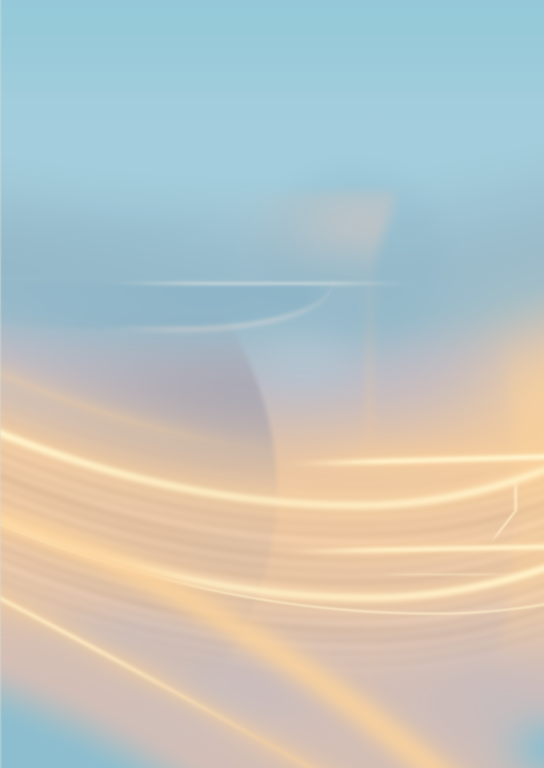
Reproduce this background procedurally as a Shadertoy shader.

```glsl
// Soft blue sky fading to peach, crossed by sweeping cream light trails.
#define SKY_TOP    vec3(0.585, 0.790, 0.850)
#define SKY_PALE   vec3(0.640, 0.805, 0.865)
#define SKY_LOW    vec3(0.605, 0.735, 0.795)
#define LAVENDER   vec3(0.755, 0.735, 0.765)
#define PEACH      vec3(0.920, 0.775, 0.635)
#define ROSE       vec3(0.825, 0.745, 0.715)
#define AMBER      vec3(0.985, 0.825, 0.610)
#define CREAM      vec3(1.000, 0.945, 0.790)
#define DEEP_BLUE  vec3(0.535, 0.700, 0.775)
#define POOL_BLUE  vec3(0.540, 0.745, 0.815)
#define SHADE      vec3(0.630, 0.625, 0.670)
#define GRAIN      0.010

// Valley with a separate steepness on each side of its lowest point
float valley(float x, float centre, float base, float left, float right) {
    float d = x - centre;
    return base + d * d * (d < 0.0 ? left : right);
}

// Soft elliptical spot
float spot(vec2 p, vec2 centre, vec2 radius) {
    vec2 d = (p - centre) / radius;
    return exp(-dot(d, d));
}

// Smooth window between two limits
float band(float v, float lo, float hi, float soft) {
    return smoothstep(lo - soft, lo + soft, v) * (1.0 - smoothstep(hi - soft, hi + soft, v));
}

// Light trail: wide amber halo around a narrow cream core
vec3 trail(vec3 col, float d, float halo, float core, float power) {
    col = mix(col, AMBER, 0.75 * power * exp(-abs(d) / halo));
    return mix(col, CREAM, power * exp(-d * d / (core * core)));
}

vec3 backdrop(vec2 p) {
    float h = p.y - 0.17 * (p.x - 0.45) * (p.x - 0.45);
    vec3 col = mix(ROSE, PEACH, smoothstep(0.05, 0.32, h));
    col = mix(col, LAVENDER, smoothstep(0.37, 0.51, h));
    col = mix(col, SKY_LOW, smoothstep(0.48, 0.585, h));
    col = mix(col, SKY_PALE, smoothstep(0.61, 0.79, h));
    return mix(col, SKY_TOP, smoothstep(0.82, 1.0, p.y));
}

// Veils, tongue and fan in the upper half
vec3 upperForms(vec3 col, vec2 p) {
    col = mix(col, DEEP_BLUE, 0.28 * spot(p, vec2(0.10, 0.67), vec2(0.42, 0.06)));
    float disc = length((p - vec2(0.65, 0.665)) * vec2(1.0, 1.417));
    col = mix(col, DEEP_BLUE, 0.22 * (1.0 - smoothstep(0.12, 0.21, disc)));

    // Pale fan with a crisp slanted right side
    float side = 0.685 + 0.45 * (p.y - 0.68);
    float fan = spot(p, vec2(0.67, 0.71), vec2(0.16, 0.055));
    fan *= 1.0 - smoothstep(side - 0.005, side + 0.035, p.x);
    fan *= 1.0 - smoothstep(0.74, 0.765, p.y);
    col = mix(col, vec3(0.77, 0.77, 0.77), 0.75 * fan);

    // Blue tongue between a flat upper line and a bowed lower line
    float u = (p.x - 0.33) / (p.x < 0.33 ? 0.65 : 0.28);
    float lower = 0.629 - 0.058 * sqrt(max(1.0 - u * u, 0.0));
    float reach = band(p.x, -0.2, 0.585, 0.03);
    float tongue = band(p.y, lower, 0.632, 0.006) * reach;
    col = mix(col, DEEP_BLUE, 0.60 * tongue * smoothstep(-0.2, 0.4, p.x));
    float top = (p.y - 0.631) / 0.0032;
    float bow = (p.y - lower) / 0.005;
    col = mix(col, vec3(0.80, 0.85, 0.86), 0.65 * exp(-top * top) * band(p.x, 0.28, 0.67, 0.11));
    col = mix(col, vec3(0.78, 0.81, 0.82), 0.60 * exp(-bow * bow) * band(p.x, 0.26, 0.58, 0.09));
    return mix(col, vec3(0.70, 0.79, 0.84), 0.55 * spot(p, vec2(0.56, 0.53), vec2(0.10, 0.045)));
}

// Rounded shadow, side glow and cool lower corners
vec3 lowerForms(vec3 col, vec2 p) {
    float rim = 0.512 - 1.84 * (p.y - 0.362) * (p.y - 0.362);
    float inside = 1.0 - smoothstep(rim - 0.012, rim + 0.006, p.x);
    float fade = smoothstep(-0.05, 0.46, p.x) * band(p.y, 0.13, 0.545, 0.06);
    col = mix(col, SHADE, inside * fade * mix(0.14, 0.62, smoothstep(0.33, 0.50, p.y)));

    col = mix(col, AMBER, 0.70 * spot(p, vec2(1.05, 0.49), vec2(0.16, 0.10)));
    float strip = smoothstep(0.93, 0.97, p.x + 0.8 * (p.y - 0.36) * (p.y - 0.36));
    col = mix(col, AMBER, 0.35 * strip * band(p.y, 0.16, 0.52, 0.06));
    col = mix(col, PEACH, 0.30 * spot(p, vec2(0.68, 0.38), vec2(0.012, 0.20)));

    col = mix(col, LAVENDER, 0.60 * spot(p, vec2(0.42, 0.10), vec2(0.17, 0.06)));
    col = mix(col, LAVENDER, 0.45 * spot(p, vec2(0.20, 0.17), vec2(0.14, 0.035)));
    col = mix(col, LAVENDER, 0.50 * spot(p, vec2(0.90, 0.09), vec2(0.13, 0.06)));
    float shore = 0.112 - 0.28 * p.x - 0.25 * p.x * p.x;
    col = mix(col, POOL_BLUE, 0.95 * (1.0 - smoothstep(-0.055, 0.035, p.y - shore)));
    return mix(col, POOL_BLUE, 0.90 * spot(p, vec2(1.02, 0.025), vec2(0.085, 0.045)));
}

vec3 lightTrails(vec3 col, vec2 p) {
    float x = p.x;
    float high = p.y - valley(x, 0.66, 0.342, 0.216, 0.40);
    float low = p.y - valley(x, 0.68, 0.222, 0.218, 0.37);
    float thread = p.y - valley(x, 0.80, 0.201, 0.182, 0.30);
    float veil = p.y - valley(x, 0.70, 0.405, 0.222, 0.10);
    float ends = 0.75 + 0.9 * (x - 0.5) * (x - 0.5);

    // Fine striations follow the main sweep
    float grain = sin(low * 190.0 + 2.0 * x) + sin(low * 410.0 - 5.0 * x) + sin(low * 83.0 + 4.0 * x);
    col += GRAIN * grain * band(low, -0.08, 0.13, 0.05);

    col = mix(col, AMBER, 0.38 * exp(-abs(veil) / 0.014) * (1.0 - smoothstep(0.2, 0.6, x)));
    col = trail(col, high, 0.020, 0.0065, ends);
    col = trail(col, low, 0.016, 0.0060, ends);
    col = mix(col, CREAM, 0.60 * exp(-thread * thread / 0.000004));

    // Falling ribbons
    float wide = p.y - (0.323 - 0.22 * x - 0.235 * x * x);
    float narrow = p.y - (0.221 - 0.37 * x - 0.03 * x * x);
    col = mix(col, AMBER, 0.80 * exp(-wide * wide / mix(0.0002, 0.0011, x)));
    col = mix(col, AMBER, 0.65 * exp(-abs(narrow) / 0.016));
    col = mix(col, CREAM, 0.65 * exp(-narrow * narrow / 0.000016) * (1.0 - smoothstep(0.1, 0.55, x)));

    // Level streaks brightening to the right
    float grow = smoothstep(0.50, 0.72, x) * (0.7 + 0.3 * x);
    col = trail(col, p.y - 0.396 - 0.02 * (x - 0.54), 0.015, 0.0045, grow);
    col = trail(col, p.y - 0.282 - 0.013 * (x - 0.55), 0.010, 0.0040, grow * 0.9);
    float faint = (p.y - 0.252) / 0.002;
    col = mix(col, CREAM, 0.35 * exp(-faint * faint) * band(x, 0.73, 0.92, 0.05));

    // Small bent spark near the right side
    float bend = x - 0.948 + 1.1 * max(0.335 - p.y, 0.0);
    return mix(col, CREAM, 0.65 * exp(-bend * bend / 0.000012) * band(p.y, 0.30, 0.37, 0.01));
}

void mainImage(out vec4 fragColor, in vec2 fragCoord) {
    vec2 p = fragCoord / iResolution.xy;
    vec3 col = backdrop(p);
    col = upperForms(col, p);
    col = lowerForms(col, p);
    col = lightTrails(col, p);
    col = mix(col, vec3(0.85, 0.86, 0.84), 0.5 * (1.0 - smoothstep(0.0, 0.004, p.x)));
    fragColor = vec4(clamp(col, 0.0, 1.0), 1.0);
}
```
